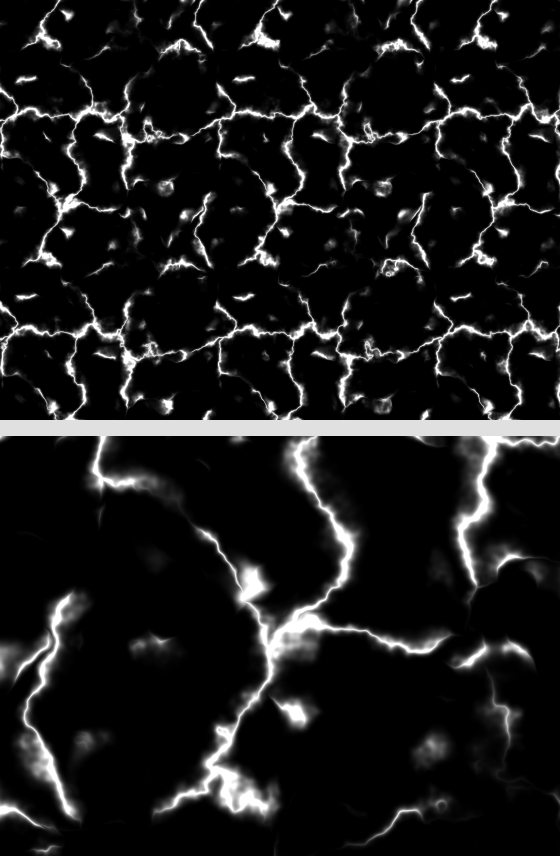
Top: the whole. Bottom: its middle third, enlarged.
Write a Shadertoy shader that draws this texture.

```glsl
// Draws a web of jagged white lightning veins with loose sparks on black.

// Integer hash of a lattice cell to two values in 0..1
vec2 hash2(vec2 cell) {
    uvec2 q = uvec2(ivec2(cell)) * 1664525u + 10139u;
    for (int i = 0; i < 2; i++) {
        q.x += q.y * 1664525u;
        q.y += q.x * 1664525u;
        q ^= q >> 16u;
    }
    return vec2(q & 0xffffu) / 65535.0;
}

float cornerSlope(vec2 cell, vec2 offset, float wrap, float seed) {
    float angle = 6.2832 * hash2(mod(cell, wrap) + seed).x;
    return dot(vec2(cos(angle), sin(angle)), offset);
}

// Gradient noise that repeats every "wrap" cells
float gradientNoise(vec2 x, float wrap, float seed) {
    vec2 i = floor(x), f = x - i;
    vec2 s = f * f * f * (f * (f * 6.0 - 15.0) + 10.0);
    vec2 e = vec2(1.0, 0.0);
    float low = mix(cornerSlope(i, f, wrap, seed),
                    cornerSlope(i + e, f - e, wrap, seed), s.x);
    float high = mix(cornerSlope(i + e.yx, f - e.yx, wrap, seed),
                     cornerSlope(i + 1.0, f - 1.0, wrap, seed), s.x);
    return mix(low, high, s.y);
}

// Coarse bends repeat with the tile, fine jags do not
vec2 jaggedWarp(vec2 p) {
    vec2 shift = vec2(0.0);
    float freq = 5.0;
    for (int i = 0; i < 5; i++) {
        float wrap = freq < 15.0 ? freq : 1024.0;
        shift += 0.45 / freq * vec2(gradientNoise(p * freq, wrap, 11.0 * freq),
                                    gradientNoise(p * freq, wrap, 13.0 * freq + 500.0));
        freq *= 2.0;
    }
    return p + shift;
}

vec2 cellPoint(vec2 cell, float wrap) {
    return cell + 0.5 + 0.85 * (hash2(mod(cell, wrap) + 71.0) - 0.5);
}

// Distance to the nearest border between Voronoi cells
float borderDistance(vec2 x, float wrap) {
    vec2 home = floor(x), nearest = vec2(0.0);
    float best = 9.0;
    for (int j = -1; j <= 1; j++)
    for (int i = -1; i <= 1; i++) {
        vec2 r = cellPoint(home + vec2(i, j), wrap) - x;
        if (dot(r, r) < best) {
            best = dot(r, r);
            nearest = r;
        }
    }
    float border = 9.0;
    for (int j = -2; j <= 2; j++)
    for (int i = -2; i <= 2; i++) {
        vec2 r = cellPoint(home + vec2(i, j), wrap) - x;
        vec2 gap = r - nearest;
        if (dot(gap, gap) > 0.0001)
            border = min(border, dot(0.5 * (r + nearest), normalize(gap)));
    }
    return border;
}

// Solid core with a soft halo, both growing with the swelling
float glow(float dist, float swell) {
    return exp(-max(dist - 0.006 * swell, 0.0) / mix(0.005, 0.011, swell));
}

float lightning(vec2 p) {
    vec2 q = jaggedWarp(p);

    // Connected veins, pinched off in places
    float swell = smoothstep(-0.25, 0.5, gradientNoise(p * 11.0, 11.0, 210.0));
    float strength = smoothstep(-0.35, -0.1, gradientNoise(p * 4.0, 4.0, 340.0));
    float vein = glow(borderDistance(q * 3.0, 3.0) / 3.0 + 0.025 * (1.0 - strength), swell);

    // Loose sparks between the veins
    float piece = smoothstep(0.05, 0.4, gradientNoise(p * 8.0, 8.0, 430.0));
    float spark = abs(gradientNoise(q * 7.0, 7.0, 590.0)) / 7.0;
    return max(vein, glow(spark + 0.025 * (1.0 - piece), 0.7 * piece));
}

void mainImage(out vec4 fragColor, in vec2 fragCoord) {
    // Four samples per pixel keep the fine jags smooth
    float light = 0.0;
    for (int k = 0; k < 4; k++) {
        vec2 offset = 0.5 * vec2(k & 1, k >> 1) - 0.25;
        light += 0.25 * lightning((fragCoord + offset) / iResolution.y * 1.93);
    }
    fragColor = vec4(vec3(clamp(1.03 * light - 0.015, 0.0, 1.0)), 1.0);
}
```
